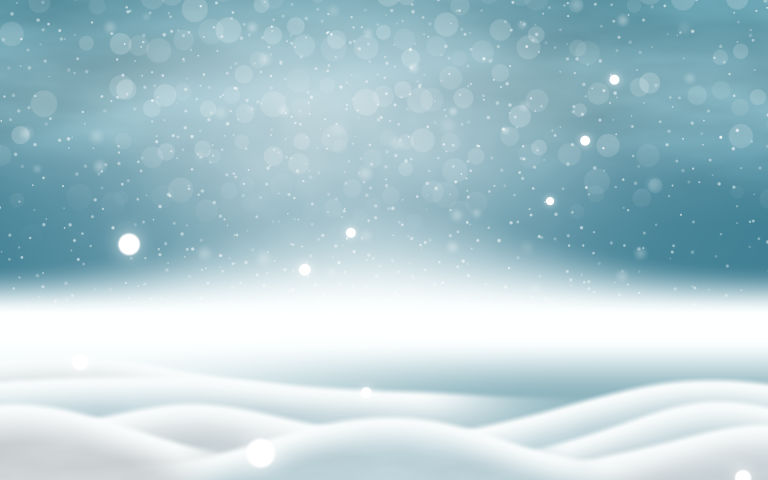
Write a Shadertoy shader that draws this background.

```glsl
const vec3 SKY_TOP = vec3(0.37, 0.60, 0.66);
const vec3 SKY_HAZE = vec3(0.47, 0.66, 0.71);
const vec3 SKY_LOW = vec3(0.25, 0.50, 0.58);
const vec3 GLOW_COLOR = vec3(0.82, 0.88, 0.90);
const vec3 SNOW = vec3(0.98, 0.99, 0.99);
const vec3 HOLLOW = vec3(0.56, 0.71, 0.75);
const vec3 WARM_SHADE = vec3(0.81, 0.83, 0.84);
const vec3 COOL_SHADE = vec3(0.72, 0.82, 0.85);
const vec2 GLOW_CENTER = vec2(0.69, 0.68);
const vec2 GLOW_SIZE = vec2(0.48, 0.34);
const float FOG_BASE = 0.34;
const float DUNE_SOFTNESS = 0.009;
const float SHADE_DEPTH = 0.085;

// Dunes from back to front: center, base, height, width
const int DUNE_COUNT = 8;
const vec4 DUNES[DUNE_COUNT] = vec4[DUNE_COUNT](
    vec4(0.12, 0.18, 0.078, 0.38), vec4(0.25, 0.165, 0.047, 0.60),
    vec4(1.50, 0.05, 0.16, 0.50), vec4(1.50, 0.04, 0.123, 0.30),
    vec4(0.40, 0.08, 0.076, 0.30), vec4(0.03, 0.04, 0.117, 0.32),
    vec4(1.60, 0.02, 0.095, 0.32), vec4(0.81, 0.02, 0.11, 0.33));
const float COOLNESS[DUNE_COUNT] = float[DUNE_COUNT](
    0.2, 0.8, 0.9, 0.7, 0.2, 0.0, 0.2, 0.8);

// Large bright flakes: position, radius
const int ORB_COUNT = 10;
const vec3 ORBS[ORB_COUNT] = vec3[ORB_COUNT](
    vec3(0.269, 0.491, 0.024), vec3(0.543, 0.056, 0.032),
    vec3(0.167, 0.246, 0.018), vec3(0.731, 0.515, 0.011),
    vec3(0.635, 0.438, 0.013), vec3(1.280, 0.834, 0.011),
    vec3(1.219, 0.707, 0.011), vec3(1.146, 0.581, 0.009),
    vec3(0.763, 0.182, 0.012), vec3(1.548, 0.004, 0.018));

vec3 hash3(vec2 p) {
    vec3 q = fract(vec3(p.xyx) * vec3(0.1031, 0.1030, 0.0973));
    q += dot(q, q.yxz + 33.33);
    return fract((q.xxy + q.yzz) * q.zyx);
}

float cornerSlope(vec2 cell, vec2 offset) {
    return dot(hash3(cell).xy * 2.0 - 1.0, offset);
}

float gradientNoise(vec2 p) {
    vec2 i = floor(p), f = fract(p), e = vec2(1.0, 0.0);
    vec2 u = f * f * f * (f * (f * 6.0 - 15.0) + 10.0);
    float low = mix(cornerSlope(i, f), cornerSlope(i + e, f - e), u.x);
    float high = mix(cornerSlope(i + e.yx, f - e.yx), cornerSlope(i + 1.0, f - 1.0), u.x);
    return mix(low, high, u.y);
}

float fbm(vec2 p) {
    float sum = 0.0, weight = 0.6;
    for (int i = 0; i < 4; i++) {
        sum += weight * gradientNoise(p);
        p = p * 2.03 + 17.0;
        weight *= 0.5;
    }
    return sum;
}

float bell(float x) { return exp(-x * x); }

vec3 sky(vec2 p) {
    vec3 color = mix(SKY_LOW, SKY_HAZE, smoothstep(0.52, 0.82, p.y));
    color = mix(color, SKY_TOP, smoothstep(0.82, 1.0, p.y));
    color += 0.22 * fbm(p * vec2(2.2, 7.0) + 40.0) * smoothstep(0.50, 0.75, p.y);
    vec2 q = (p - GLOW_CENTER) / GLOW_SIZE;
    float glow = exp(-dot(q, q)) * (0.77 + 0.3 * fbm(p * 4.0));
    return mix(color, GLOW_COLOR, clamp(glow, 0.0, 1.0));
}

// One jittered flake per grid cell, kept with a chance that follows the density
float flakes(vec2 p, float cell, float radius, float softness, float seed) {
    vec2 id = floor(p / cell);
    vec3 h = hash3(id + seed), k = hash3(id + seed + 71.0);
    vec2 center = (id + 0.5) * cell + (h.xy - 0.5) * (cell - 2.0 * radius);
    float size = radius * mix(0.5, 1.0, h.z);
    float density = 0.30 + 0.6 * bell((center.x - 0.75) / 0.6);
    float edge = max(size * softness, 1.0 / iResolution.y);
    float disc = 1.0 - smoothstep(size - edge, size, length(p - center));
    return disc * step(k.x, density) * mix(0.3, 1.0, k.y);
}

void mainImage(out vec4 fragColor, in vec2 fragCoord) {
    vec2 p = fragCoord / iResolution.y;
    vec3 color = sky(p);

    // Bright fog bank over the horizon
    float fogTop = 0.445 + 0.16 * bell((p.x - 0.78) / 0.42);
    color = mix(color, SNOW + 0.015, 1.0 - smoothstep(FOG_BASE, fogTop, p.y));

    // Hollow behind the dunes
    float hollow = 1.0 - smoothstep(0.17, 0.30, p.y);
    color = mix(color, HOLLOW, hollow * (0.25 + 0.75 * smoothstep(0.2, 1.2, p.x)));

    // Dunes with bright crests
    for (int i = 0; i < DUNE_COUNT; i++) {
        vec4 dune = DUNES[i];
        float shape = bell((p.x - dune.x) / dune.w);
        float wave = 0.008 * gradientNoise(vec2(p.x * 4.0, float(i) * 3.7));
        float depth = dune.y + dune.z * shape + wave - p.y;
        float cover = smoothstep(-DUNE_SOFTNESS, DUNE_SOFTNESS, depth);
        vec3 shade = mix(WARM_SHADE, COOL_SHADE, COOLNESS[i]);
        shade += 0.10 * fbm(p * vec2(3.0, 10.0) + float(i) * 5.0);
        vec3 snow = mix(SNOW, shade, smoothstep(0.0, SHADE_DEPTH, depth));
        color = mix(color, snow, cover * smoothstep(0.03, 0.35, shape));
    }

    // Falling snow: broad discs, blurred flakes, fine specks
    float air = smoothstep(0.22, 0.45, p.y);
    float snowfall = 0.0;
    for (int i = 0; i < 3; i++) {
        float seed = float(i) * 13.0;
        vec2 q = p + float(i) * vec2(0.037, 0.023);
        snowfall += 0.20 * flakes(q, 0.11, 0.030, 0.15, seed + 5.0) * smoothstep(0.45, 0.75, p.y);
        snowfall += 0.36 * flakes(q, 0.21, 0.024, 1.0, seed + 90.0);
        snowfall += 0.60 * flakes(q, 0.052, 0.0055, 0.7, seed + 160.0);
    }
    color = mix(color, vec3(1.0), min(snowfall * air, 0.9));

    // Glowing orbs
    for (int i = 0; i < ORB_COUNT; i++) {
        float d = length(p - ORBS[i].xy) / ORBS[i].z;
        float light = 1.0 - smoothstep(0.7, 1.1, d) + 0.45 * bell(d / 1.3);
        color = mix(color, vec3(1.0), min(light, 1.0));
    }
    fragColor = vec4(clamp(color, 0.0, 1.0), 1.0);
}
```
